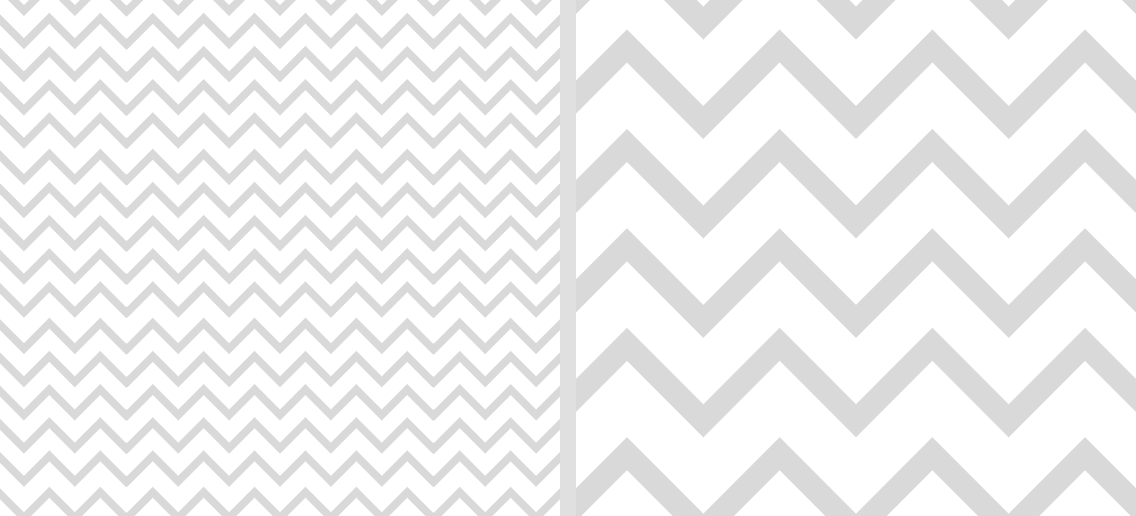
Left, the full canvas; right, a detail of the centre.
Give the GLSL for this pattern, as a WebGL 1 fragment shader.

```glsl
precision highp float;
// Thin light grey chevron stripes on white, laid in tiles of six zigzags by five rows.
uniform vec2 u_resolution;

// Drop of the stripe below its peak: 0 at peaks, 34.9 at valleys.
// Tiles are slightly wider than six zigzags, so the seam valleys are blunt.
float zigzagDrop(float x) {
  float tileX = mod(x - 384.0 + 210.5, 421.0) - 210.5;
  float fromCentre = min(abs(tileX), 209.4);
  return abs(mod(fromCentre, 69.8) - 34.9);
}

// Signed distance to the nearest stripe, negative inside.
float stripeDistance(vec2 p) {
  float y = p.y - zigzagDrop(p.x) - 203.4;
  float tileY = mod(y + 17.0, 231.3) - 17.0;

  // Five even rows per tile, with a wider gap at the tile seam
  float row = clamp(floor((tileY - 7.55) / 45.35 + 0.5), 0.0, 4.0);
  float offset = abs(tileY - row * 45.35 - 7.55);
  return (offset - 7.55) * 0.7071;
}

void main() {
  // Canvas is 768 by 706 units, with y running down from the top
  vec2 uv = gl_FragCoord.xy / u_resolution;
  vec2 p = vec2(uv.x, 1.0 - uv.y) * vec2(768.0, 706.0);
  float pixel = 768.0 / u_resolution.x;

  float stripe = clamp(0.5 - stripeDistance(p) / pixel, 0.0, 1.0);
  vec3 colour = mix(vec3(1.0), vec3(0.852), stripe);
  gl_FragColor = vec4(colour, 1.0);
}
```
